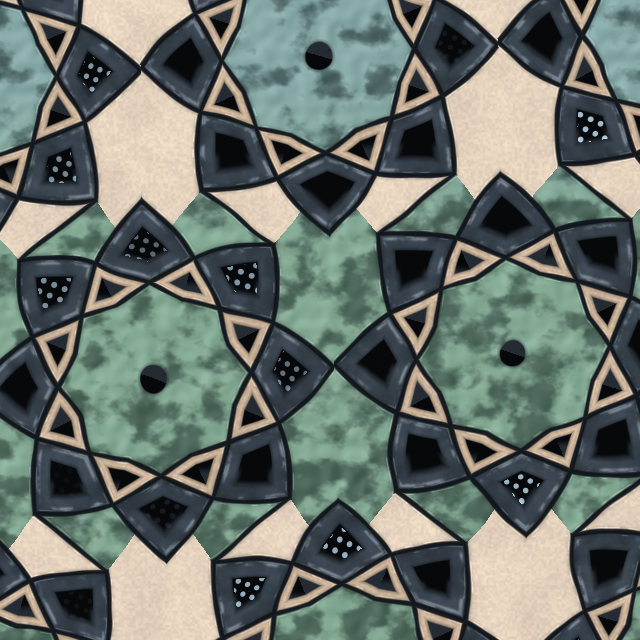
This pattern is drawn by a WebGL 1 fragment shader. Its source:

```glsl
precision highp float;
// Pierced ceramic screen: eight-petal rosettes on a skewed lattice of glazed and bare clay.
uniform vec2 u_resolution;

#define ORIGIN vec2(0.499, 0.914)
#define STEP_A vec2(0.303, -0.467)
#define STEP_B vec2(-0.258, -0.508)
#define TURN 0.065
#define TIP 0.281
#define LINE 0.0034
#define SLATE vec3(0.22, 0.26, 0.30)
#define GREEN_LIGHT vec3(0.54, 0.65, 0.61)
#define GREEN_DARK vec3(0.31, 0.39, 0.37)
#define CLAY vec3(0.89, 0.82, 0.74)
#define INK vec3(0.06, 0.08, 0.10)

const float EIGHTH = 0.785398;
const vec2 JOINT = vec2(0.1885, 0.0781);  // neighbouring petals meet
const vec2 HEEL = vec2(0.151, 0.0);       // inner end of a petal
const vec2 NOTCH = vec2(0.1215, 0.0503);  // inner end of a clay tile

float hash(vec2 p) {
  vec3 q = fract(p.xyx * vec3(0.1031, 0.1030, 0.0973));
  q += dot(q, q.yzx + 33.33);
  return fract((q.x + q.y) * q.z);
}

float noise(vec2 p) {
  vec2 i = floor(p), f = fract(p);
  f = f * f * (3.0 - 2.0 * f);
  return mix(mix(hash(i), hash(i + vec2(1, 0)), f.x),
             mix(hash(i + vec2(0, 1)), hash(i + 1.0), f.x), f.y);
}

float fbm(vec2 p) {
  float sum = 0.0, amp = 0.533;
  for (int i = 0; i < 4; i++) {
    sum += amp * noise(p);
    p = mat2(1.6, 1.2, -1.2, 1.6) * p + 7.3;
    amp *= 0.5;
  }
  return sum;
}

vec2 heading(float a) { return vec2(cos(a), sin(a)); }
vec2 toPlane(vec2 cell) { return ORIGIN + cell.x * STEP_A + cell.y * STEP_B; }

vec2 toLattice(vec2 p) {
  vec2 d = p - ORIGIN;
  float det = STEP_A.x * STEP_B.y - STEP_A.y * STEP_B.x;
  return vec2(d.x * STEP_B.y - d.y * STEP_B.x, STEP_A.x * d.y - STEP_A.y * d.x) / det;
}

// Signed distance to the line a-b, positive on its right
float edge(vec2 p, vec2 a, vec2 b) {
  vec2 t = normalize(b - a);
  return dot(p - a, vec2(t.y, -t.x));
}

vec3 greenGlaze(vec2 p) {
  float blot = fbm(p * vec2(27.0, 34.0)) + 0.16 * (p.y - 0.4);
  float ripple = noise(p * 60.0) - noise(p * 60.0 + vec2(0.35, -0.35));
  vec3 tint = mix(vec3(0.96, 1.02, 0.95), vec3(0.98, 1.02, 1.08), smoothstep(0.6, 0.9, p.y));
  return mix(GREEN_DARK, GREEN_LIGHT, smoothstep(0.32, 0.62, blot)) * tint + 0.12 * ripple;
}

vec3 bareClay(vec2 p) {
  return CLAY * (0.9 + 0.12 * fbm(p * 18.0) + 0.09 * noise(p * 260.0));
}

void main() {
  vec2 uv = gl_FragCoord.xy / u_resolution.y;
  float aa = 1.0 / u_resolution.y;
  vec2 p = uv + 0.007 * (vec2(noise(uv * 17.0), noise(uv * 17.0 + 40.0)) - 0.5);

  // Nearest rosette and nearest seam between the ground fields
  vec2 base = floor(toLattice(p)), id = base, seamMid = p, seamHalf = p;
  float nearRosette = 9.0, nearSeam = 9.0;
  for (int i = 0; i < 4; i++) {
    float fi = float(i), side = mod(fi, 2.0);
    vec2 corner = base + vec2(side, floor(fi / 2.0));
    float d = length(p - toPlane(corner));
    if (d < nearRosette) { nearRosette = d; id = corner; }
    bool alongB = i < 2;
    vec2 mid = toPlane(base + (alongB ? vec2(side, 0.5) : vec2(0.5, side)));
    d = length(p - mid);
    if (d < nearSeam) {
      nearSeam = d;
      seamMid = mid;
      seamHalf = alongB ? 0.5 * STEP_B - TIP * heading(TURN + 5.0 * EIGHTH)
                        : 0.5 * STEP_A - TIP * heading(TURN - EIGHTH);
    }
  }

  // Ground alternates like a checkerboard; seams run from tip to tip
  vec2 s = p - seamMid, across = vec2(-seamHalf.y, seamHalf.x);
  float along = dot(s, seamHalf) / dot(seamHalf, seamHalf);
  float parity = mod(base.x + base.y, 2.0);
  float sameSide = dot(s, across) * dot(toPlane(base + 0.5) - seamMid, across);
  if (abs(along) < 1.0 && sameSide < 0.0) parity = 1.0 - parity;
  float seam = length(s - clamp(along, -1.0, 1.0) * seamHalf);

  // Fold the rosette into half a petal
  vec2 q = p - toPlane(id);
  float angle = atan(q.y, q.x) - TURN;
  float k = floor(angle / EIGHTH + 0.5);
  float r = length(q);
  vec2 f = r * heading(abs(angle - k * EIGHTH));
  vec2 tip = vec2(TIP, 0.0);
  float t = clamp(dot(f - tip, JOINT - tip) / dot(JOINT - tip, JOINT - tip), 0.0, 1.0);
  float outer = edge(f, tip, JOINT) - 0.022 * t * (1.0 - t);
  float heel = edge(f, HEEL, JOINT), star = edge(f, HEEL, NOTCH);
  float petal = max(outer, -heel), tile = max(heel, -star);

  // Glazes and clay
  vec3 clay = bareClay(p), green = greenGlaze(p);
  float sheen = fbm(p * 38.0);
  float rim = smoothstep(0.005, 0.0, abs(petal + 0.0085)) * smoothstep(0.45, 0.7, sheen);
  vec3 slate = SLATE * (0.72 + 0.55 * sheen) + 0.24 * rim;
  vec3 color = mix(green, clay, parity);
  color = mix(color, slate, smoothstep(aa, -aa, outer));
  color = mix(color, clay * vec3(0.93, 0.89, 0.85), smoothstep(aa, -aa, heel));
  color = mix(color, green, smoothstep(aa, -aa, star));

  // Raised outlines with a broken glint beside them
  float line = outer > 0.0 ? min(outer, seam) : min(-outer, min(abs(heel), abs(star)));
  float glint = smoothstep(0.002, 0.0, abs(line - LINE - 0.002));
  color += 0.16 * glint * smoothstep(0.52, 0.7, noise(p * 75.0));
  color *= 0.78 + 0.22 * smoothstep(0.0, 0.011, line);
  float width = LINE * (0.8 + 0.4 * noise(p * 40.0));
  color = mix(color, INK, 0.94 * smoothstep(width + aa, width - aa, line));

  // Pierced openings; some reveal specks of light
  float pick = hash(id * 13.0 + mod(k + 8.0, 8.0) * 3.7 + 50.0);
  float petalHole = petal + 0.025 + 0.005 * pick;
  float tileHole = tile + 0.0155;
  float hole = min(min(petalHole, tileHole), r - 0.0215);
  vec2 h = q - 0.206 * heading(TURN + k * EIGHTH);
  vec2 g = fract(mat2(0.9, 0.4, -0.4, 0.9) * h / 0.0165 + pick) - 0.5;
  float specks = smoothstep(0.32, 0.2, length(g)) * smoothstep(0.45, 1.0, pick);
  float wall = smoothstep(-0.009, 0.0, petalHole) * smoothstep(0.004, -0.012, h.y);
  vec3 dark = mix(INK * 0.4, SLATE * 0.65, wall);
  dark += vec3(0.62, 0.72, 0.78) * specks * step(petalHole, -0.002);
  color *= 0.75 + 0.25 * smoothstep(0.0, 0.006, hole);
  color = mix(color, dark, smoothstep(aa, -aa, hole));

  gl_FragColor = vec4(clamp(color, 0.0, 1.0), 1.0);
}
```
